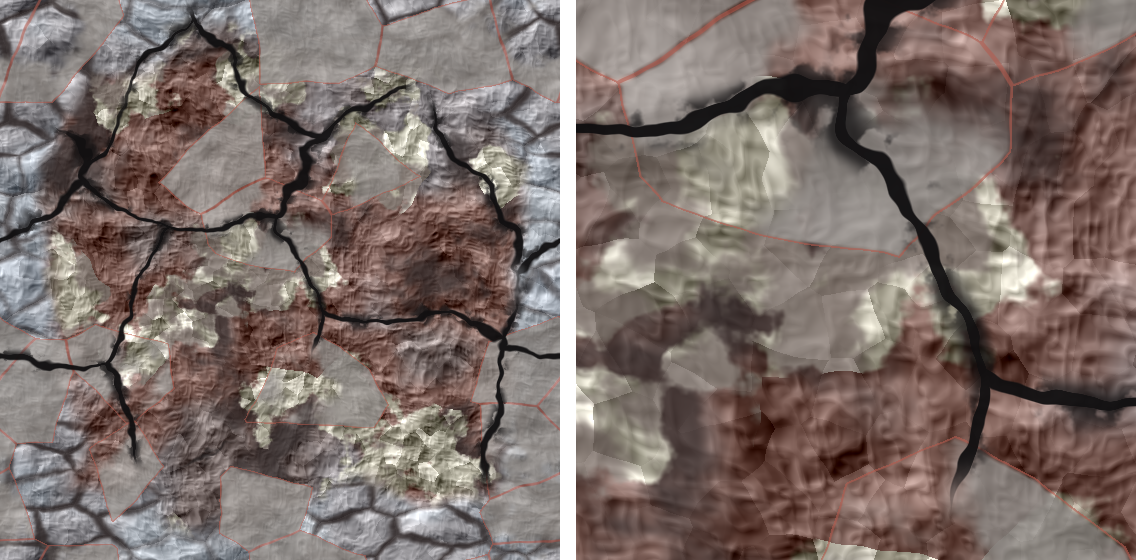
Left: the whole. Right: its middle third, enlarged.
Write a Shadertoy shader that draws this texture.

```glsl
const vec3 SLATE = vec3(0.56, 0.59, 0.63);
const vec3 PALE_STONE = vec3(0.76, 0.78, 0.80);
const vec3 BROWN = vec3(0.43, 0.38, 0.37);
const vec3 RUST = vec3(0.45, 0.30, 0.26);
const vec3 GREY_ROCK = vec3(0.53, 0.51, 0.52);
const vec3 PLASTER = vec3(0.58, 0.56, 0.545);
const vec3 CRYSTAL = vec3(0.70, 0.69, 0.62);
const vec3 GLINT = vec3(0.90, 0.89, 0.83);
const vec3 CREVICE = vec3(0.19, 0.16, 0.16);
const vec3 RED_LINE = vec3(0.70, 0.36, 0.31);
const vec3 CRACK = vec3(0.06, 0.055, 0.06);

// Whole repeat counts keep every layer tileable
const vec2 STONE_REPEATS = vec2(9.0, 15.0);
const vec2 FACET_REPEATS = vec2(32.0, 31.0);
const vec2 SLAB_REPEATS = vec2(6.0, 7.0);
const vec2 CLUSTER_REPEATS = vec2(6.0);
const vec2 CRACK_REPEATS = vec2(3.0);
const vec2 LIGHT = vec2(-0.5, 0.85);
const float RELIEF_STEP = 0.0022;
const float RELIEF_GAIN = 2.8;
const float CRACK_WIDTH = 0.0045;
const float LINE_WIDTH = 0.0009;

struct Cell { float edge; vec2 id; vec2 offset; };

float hash(vec2 p) {
    return fract(sin(dot(p, vec2(127.1, 311.7))) * 43758.5453);
}

vec2 hash2(vec2 p) {
    return vec2(hash(p), hash(p + 71.3));
}

// Value noise that wraps after 'repeats' lattice cells
float noise(vec2 uv, float repeats) {
    vec2 p = uv * repeats, i = floor(p), f = fract(p);
    f = f * f * (3.0 - 2.0 * f);
    vec2 a = mod(i, repeats) + repeats, b = mod(i + 1.0, repeats) + repeats;
    return mix(mix(hash(a), hash(vec2(b.x, a.y)), f.x),
               mix(hash(vec2(a.x, b.y)), hash(b), f.x), f.y);
}

float fbm(vec2 uv, float repeats) {
    float sum = 0.0, gain = 0.5;
    for (int i = 0; i < 5; i++) {
        sum += gain * noise(uv, repeats);
        repeats *= 2.0;
        gain *= 0.5;
    }
    return sum / 0.97;
}

// Sharp creased height for broken rock
float relief(vec2 uv) {
    float sum = 0.0, gain = 0.5, repeats = 9.0;
    for (int i = 0; i < 5; i++) {
        sum += gain * (1.0 - abs(2.0 * noise(uv, repeats) - 1.0));
        repeats *= 2.0;
        gain *= 0.55;
    }
    return sum;
}

// Wrapped Voronoi: border distance, cell id, offset from the cell point
Cell voronoi(vec2 uv, vec2 repeats) {
    vec2 p = uv * repeats, base = floor(p), f = fract(p);
    vec2 nearest = vec2(0.0), home = vec2(0.0);
    float best = 9.0;
    for (int y = -1; y <= 1; y++)
    for (int x = -1; x <= 1; x++) {
        vec2 g = vec2(x, y);
        vec2 r = g + hash2(mod(base + g, repeats) + repeats) - f;
        if (dot(r, r) < best) { best = dot(r, r); nearest = r; home = g; }
    }
    float edge = 9.0;
    for (int y = -2; y <= 2; y++)
    for (int x = -2; x <= 2; x++) {
        vec2 g = home + vec2(x, y);
        vec2 r = g + hash2(mod(base + g, repeats) + repeats) - f;
        vec2 gap = r - nearest;
        if (dot(gap, gap) > 0.0001)
            edge = min(edge, dot(0.5 * (nearest + r), normalize(gap)));
    }
    return Cell(edge, mod(base + home, repeats) + repeats, -nearest);
}

void mainImage(out vec4 fragColor, in vec2 fragCoord) {
    vec2 uv = fragCoord / iResolution.xy;
    float soft = 1.0 / iResolution.y;
    vec2 wobble = vec2(fbm(uv, 6.0), fbm(uv + 0.37, 6.0)) - 0.5;
    vec2 bent = uv + 0.07 * wobble;
    float patches = fbm(uv + 0.61, 4.0);
    float grit = fbm(uv + 0.13, 24.0);

    Cell stone = voronoi(bent, STONE_REPEATS);
    Cell facet = voronoi(uv + 0.045 * wobble, FACET_REPEATS);
    Cell slab = voronoi(uv + 0.035 * wobble, SLAB_REPEATS);
    Cell cluster = voronoi(bent, CLUSTER_REPEATS);
    Cell crackCell = voronoi(uv + 0.14 * wobble, CRACK_REPEATS);

    // Shared lighting
    vec2 stepUv = LIGHT * RELIEF_STEP;
    float emboss = RELIEF_GAIN * (relief(bent - stepUv) - relief(bent + stepUv));
    float facetTone = hash(facet.id + 5.0) - 0.5
                    + 1.2 * dot(hash2(facet.id + 9.0) - 0.5, facet.offset);

    // Rust-stained rock in the middle
    float stain = smoothstep(0.42, 0.62, fbm(uv + 0.83, 5.0));
    vec3 rock = mix(BROWN, GREY_ROCK, smoothstep(0.38, 0.60, patches));
    rock = mix(rock, RUST, 0.75 * stain);
    rock += 0.12 * facetTone + emboss + 0.35 * (grit - 0.5);
    float hollow = smoothstep(0.54, 0.72, fbm(bent + 0.29, 9.0));
    rock = mix(rock, CREVICE, 0.75 * hollow);

    // Layered bluish stones around the border
    vec3 wall = mix(SLATE, PALE_STONE, 0.8 * hash(stone.id + 3.0));
    wall = mix(wall, GREY_ROCK, 0.7 * smoothstep(0.45, 0.62, patches));
    wall += 0.22 * dot(stone.offset, LIGHT) + 0.12 * facetTone
          + 0.8 * emboss + 0.35 * (grit - 0.5);
    float joint = 1.0 - smoothstep(0.01, 0.13, stone.edge + 0.12 * (grit - 0.5));
    wall = mix(wall, CREVICE, joint * (0.35 + 0.5 * smoothstep(0.4, 0.6, patches)));
    vec2 fromCentre = abs(uv - 0.5);
    float rim = max(fromCentre.x, fromCentre.y) + 0.28 * (patches - 0.5);
    float border = smoothstep(0.36, 0.42, rim);
    vec3 color = mix(rock, wall, border);

    // Pale crystal clusters
    float radius = length(cluster.offset / CLUSTER_REPEATS);
    float crystal = 1.0 - smoothstep(0.055, 0.072, radius + 0.16 * (grit - 0.5));
    crystal *= step(0.52, hash(cluster.id + 7.0)) * (1.0 - border);
    vec3 gem = mix(CRYSTAL, GLINT, smoothstep(0.0, 0.5, facetTone));
    gem += 0.35 * min(facetTone, 0.0) + 1.2 * emboss;
    gem = mix(gem, BROWN, 0.7 * smoothstep(0.50, 0.62, fbm(bent + 0.47, 18.0)));
    color = mix(color, gem, 0.92 * crystal);

    // Flat plaster slabs with fine red outlines
    float isSlab = step(0.70, hash(slab.id + 2.0));
    float slabEdge = slab.edge / SLAB_REPEATS.x;
    float worn = smoothstep(0.36, 0.48, fbm(uv + 0.19, 7.0));
    vec3 plaster = PLASTER + 0.25 * (grit - 0.5) + 0.25 * emboss;
    color = mix(color, plaster, 0.88 * isSlab * worn * smoothstep(0.0, 0.004, slabEdge));
    float outline = 1.0 - smoothstep(LINE_WIDTH, LINE_WIDTH + 1.5 * soft, slabEdge);
    color = mix(color, RED_LINE, 0.6 * isSlab * outline);

    // Black cracks with crumbled sides
    float gate = smoothstep(0.40, 0.58, noise(uv + 0.71, 5.0));
    float crackDistance = crackCell.edge / CRACK_REPEATS.x;
    float width = CRACK_WIDTH * gate * (0.4 + 1.2 * grit);
    float crack = 1.0 - smoothstep(width - soft, width + 1.5 * soft, crackDistance);
    float crumble = (1.0 - smoothstep(0.004, 0.022, crackDistance))
                  * smoothstep(0.50, 0.62, fbm(uv + 0.53, 40.0));
    color = mix(color, CRACK, gate * max(0.95 * crack, 0.75 * crumble));

    fragColor = vec4(clamp(color, 0.0, 1.0), 1.0);
}
```
